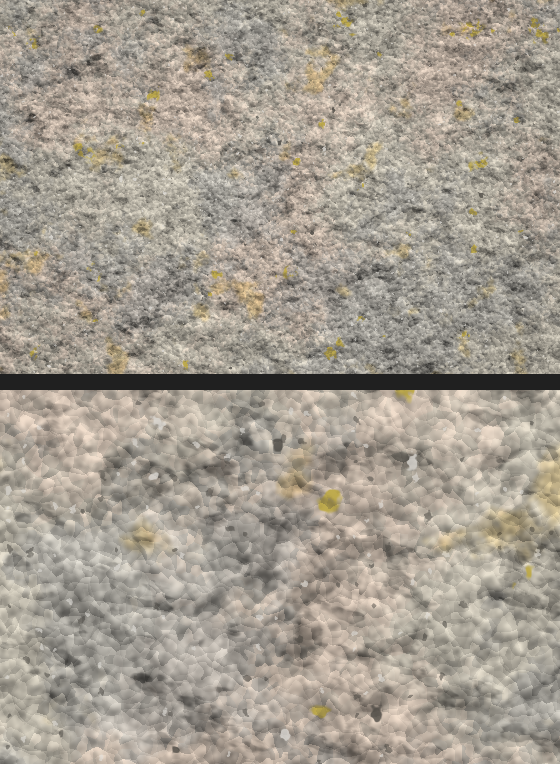
Top: the whole. Bottom: its middle third, enlarged.
Write a Shadertoy shader that draws this texture.

```glsl
float hash(vec2 p) {
    vec3 q = fract(vec3(p.xyx) * 0.1031);
    q += dot(q, q.yzx + 33.33);
    return fract((q.x + q.y) * q.z);
}

float noise(vec2 p) {
    vec2 cell = floor(p), f = fract(p);
    f = f * f * (3.0 - 2.0 * f);
    float low = mix(hash(cell), hash(cell + vec2(1, 0)), f.x);
    float high = mix(hash(cell + vec2(0, 1)), hash(cell + vec2(1, 1)), f.x);
    return mix(low, high, f.y);
}

mat2 rotation(float angle) {
    float c = cos(angle), s = sin(angle);
    return mat2(c, s, -s, c);
}

// Layered noise, centred on 0.5
float fbm(vec2 p, int octaves) {
    float sum = 0.0, weight = 0.5, total = 0.0;
    for (int i = 0; i < octaves; i++) {
        sum += weight * noise(p);
        total += weight;
        weight *= 0.5;
        p = rotation(0.65) * p * 2.03 + 17.3;
    }
    return sum / total;
}

// Slope of the rough surface towards the light
float relief(vec2 p, float scale, vec2 toLight) {
    return fbm(p * scale, 4) - fbm((p + toLight) * scale, 4);
}

// Angular grains: x is a random shade, y is the facet slope to the light
vec2 grains(vec2 p, float scale) {
    vec2 q = p * scale;
    q += 0.8 * vec2(noise(q * 0.9), noise(q * 0.9 + 31.0));
    vec2 cell = floor(q), nearest = vec2(0), id = vec2(0);
    float best = 9.0;
    for (int y = -1; y <= 1; y++)
    for (int x = -1; x <= 1; x++) {
        vec2 c = cell + vec2(x, y);
        vec2 d = q - c - vec2(hash(c + 2.3), hash(c + 7.9));
        float dist = dot(d, d);
        if (dist < best) { best = dist; nearest = d; id = c; }
    }
    return vec2(hash(id + 43.0) - 0.5, dot(nearest, vec2(0.3, 0.95)));
}

// Ragged blobs, one per occupied cell of a jittered grid
float blobs(vec2 p, float scale, float density, float radius, float seed) {
    vec2 q = p * scale + seed;
    vec2 cell = floor(q);
    vec2 centre = 0.32 + 0.36 * vec2(hash(cell + 3.7), hash(cell + 9.1));
    float size = radius * mix(0.45, 1.0, hash(cell + 21.4));
    vec2 offset = rotation(6.28 * hash(cell + 5.2)) * (fract(q) - centre);
    float edge = length(offset * vec2(1.0, 1.4)) + 0.9 * size * (noise(q * 2.5 / radius) - 0.5);
    float present = step(hash(cell + 14.6), density);
    return present * (1.0 - smoothstep(size * 0.6, size, edge));
}

// Short dark clefts drawn out along one direction
float clefts(vec2 p, float angle, float scale, float threshold) {
    vec2 q = rotation(angle) * p * scale * vec2(1.0, 2.0);
    return smoothstep(threshold, threshold + 0.11, fbm(q, 4));
}

// Yellow crust broken into small crumbs
float lichen(vec2 p) {
    float crumbs = smoothstep(0.46, 0.60, fbm(p * 75.0 + 8.0, 3));
    float clumps = blobs(p, 6.0, 0.28, 0.26, 71.0);
    float spots = blobs(p, 17.0, 0.05, 0.28, 33.0);
    return max(clumps, spots) * crumbs;
}

void mainImage(out vec4 fragColor, in vec2 fragCoord) {
    vec2 p = fragCoord / iResolution.y;
    vec2 fromCentre = fragCoord / iResolution.xy - 0.5;
    float rim = smoothstep(0.15, 0.70, length(fromCentre));

    const vec3 warmGrey = vec3(1.03, 1.00, 0.925);
    const vec3 pinkStone = vec3(1.09, 0.985, 0.905);
    const vec3 coolGrey = vec3(1.01, 1.00, 0.97);
    const vec3 crystalWhite = vec3(0.88, 0.87, 0.85);
    const vec3 pitDark = vec3(0.27, 0.26, 0.24);
    const vec3 lichenYellow = vec3(0.74, 0.66, 0.27);
    const vec3 lichenShade = vec3(0.57, 0.51, 0.26);

    // Brightness from stains, relief and grains
    float stain = fbm(p * 4.5 + 12.0, 5) - 0.5;
    float mottle = fbm(p * 21.0 + 55.0, 4) - 0.5;
    vec2 coarse = grains(p, 62.0);
    vec2 fine = grains(p + 4.0, 118.0);
    float grit = noise(rotation(1.1) * p * 200.0 + 7.0) - 0.5;
    float tone = 0.675 - 0.07 * rim + 0.13 * stain + 0.15 * mottle;
    tone += 0.85 * relief(p, 24.0, vec2(0.002, 0.006));
    tone += 0.075 * coarse.x + 0.07 * coarse.y;
    tone += 0.12 * fine.x + 0.07 * fine.y + 0.14 * grit;
    tone -= 0.13 * clefts(p + 2.0, -0.5, 17.0, 0.63);
    tone -= 0.15 * clefts(p + 6.0, 0.25, 30.0, 0.62);

    // Mineral tint, varied from grain to grain
    float pinkField = fbm(p * 4.0 + 83.0, 5) + 0.13 * coarse.x + 0.10 * fine.x;
    float pink = smoothstep(0.42, 0.74, pinkField + 0.04 - 0.10 * rim);
    float cool = smoothstep(0.02, -0.20, stain + 0.5 * mottle + 0.12 * fine.x);
    vec3 tint = mix(warmGrey, pinkStone, 0.75 * pink);
    tint = mix(tint, coolGrey, 0.65 * cool);
    vec3 colour = tint * clamp(tone, 0.22, 0.88);

    // Pale crystals and dark pits
    colour = mix(colour, crystalWhite, 0.60 * blobs(p, 72.0, 0.07, 0.32, 19.0));
    colour = mix(colour, crystalWhite, 0.75 * blobs(p, 26.0, 0.02, 0.22, 47.0));
    colour = mix(colour, pitDark, 0.50 * blobs(p, 62.0, 0.07, 0.32, 27.0));
    colour = mix(colour, pitDark, 0.75 * blobs(p, 22.0, 0.02, 0.24, 64.0));

    // Ochre bloom and lichen
    float ochre = smoothstep(0.66, 0.80, fbm(p * 13.0 + 29.0, 5));
    colour *= mix(vec3(1.0), vec3(1.02, 0.96, 0.80), ochre);
    vec3 crust = mix(lichenShade, lichenYellow, smoothstep(0.48, 0.70, tone));
    colour = mix(colour, crust, 0.92 * lichen(p));

    fragColor = vec4(clamp(colour, 0.0, 1.0), 1.0);
}
```
